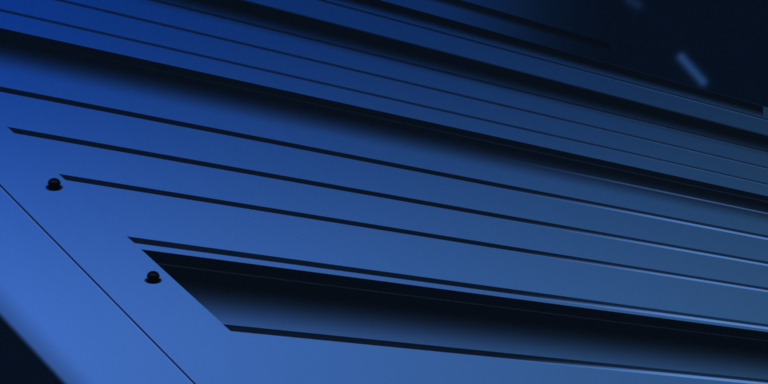
This background is drawn by a Shadertoy shader. Its source:

```glsl
// Blue metal louvres seen at a slant, with dark slots, a seam and two screws.
// All slats share one vanishing point, so a single "fan" coordinate places
// every groove and shadow; distance functions add the remaining details.

const vec3 INK        = vec3(0.025, 0.050, 0.085);
const vec3 NIGHT      = vec3(0.025, 0.065, 0.125);
const vec3 GLINT      = vec3(0.36, 0.54, 0.82);
const vec3 TOP_LEFT   = vec3(0.045, 0.20, 0.52);
const vec3 TOP_RIGHT  = vec3(0.055, 0.13, 0.22);
const vec3 LOW_LEFT   = vec3(0.25, 0.43, 0.77);
const vec3 LOW_RIGHT  = vec3(0.18, 0.32, 0.49);

float hash(vec2 p) {
    vec3 h = fract(vec3(p.xyx) * 0.1031);
    h += dot(h, h.yzx + 33.33);
    return fract((h.x + h.y) * h.z);
}

// Coverage of the positive side of an edge
float cover(float d, float soft) {
    return smoothstep(-soft, soft, d);
}

float stripe(float v, float centre, float halfWidth, float soft) {
    return cover(halfWidth - abs(v - centre), soft);
}

// Hard upper edge, solid core, then a soft fade downwards
float shadow(float v, float edge, float core, float end, float soft) {
    return cover(v - edge, soft) * (1.0 - smoothstep(core, end, v));
}

float segment(vec2 p, vec2 a, vec2 b) {
    vec2 ab = b - a;
    return length(p - a - ab * clamp(dot(p - a, ab) / dot(ab, ab), 0.0, 1.0));
}

float ellipse(vec2 p, vec2 radius) {
    return (1.0 - length(p / radius)) * min(radius.x, radius.y);
}

// Dark cut whose lower lip catches light as "shine" rises
vec3 groove(vec3 col, float v, float centre, float halfWidth, float mask, float shine, float soft) {
    float cut = stripe(v, centre, halfWidth, soft);
    float lip = stripe(v, centre + halfWidth, halfWidth * 0.65, soft);
    col = mix(col, INK, cut * mask * (0.88 - 0.35 * shine));
    return mix(col, GLINT, lip * mask * shine);
}

// Dark round head sitting on a flat rim
vec3 screw(vec3 col, vec2 p, float px) {
    float rim = cover(ellipse(p - vec2(0.0, 0.006), vec2(0.021, 0.009)), px);
    float cap = cover(ellipse(p + vec2(0.0, 0.005), vec2(0.016, 0.013)), px);
    float light = cover(ellipse(p + vec2(0.0, 0.009), vec2(0.010, 0.003)), px);
    col = mix(col, INK * 0.6, max(rim, cap));
    return mix(col, vec3(0.09, 0.16, 0.28), light * 0.6);
}

void mainImage(out vec4 fragColor, in vec2 fragCoord) {
    float px = 1.0 / iResolution.y;
    vec2 q = fragCoord * px;
    q.y = 1.0 - q.y;                       // measured down from the top
    float across = clamp(q.x * 0.5, 0.0, 1.0);

    // Fan coordinate: constant along each slat
    float scale = max(1.0 - 0.165 * q.x, 0.2);
    float v = (q.y - 0.2313 * q.x) / scale;
    float soft = px / scale;
    float shine = smoothstep(1.25, 1.85, q.x);

    // Metal sheet
    vec3 sheet = mix(mix(TOP_LEFT, TOP_RIGHT, across),
                     mix(LOW_LEFT, LOW_RIGHT, across), smoothstep(-0.1, 0.95, q.y));
    vec3 col = sheet;

    // Fine grooves on the upper slats
    float fine = (fract((v - 0.026) / 0.0625 + 0.5) - 0.5) * 0.0625;
    float upper = cover(0.055 - v, soft) * cover(v + 0.26, soft);
    col = groove(col, fine, 0.0, 0.0035, upper * 0.65, shine * 0.35, soft);

    // Night behind the upper right
    float night = cover(-0.273 - v, soft) * smoothstep(1.1, 1.6, q.x);
    col = mix(col, NIGHT, night);
    float streak = exp(-pow(segment(q, vec2(1.775, 0.15), vec2(1.83, 0.212)) / 0.014, 2.0));
    float spark = exp(-pow(segment(q, vec2(1.64, 0.0), vec2(1.66, 0.012)) / 0.014, 2.0));
    col += night * vec3(0.10, 0.18, 0.30) * (streak + 0.4 * spark);

    // Shadows under the slat edges
    col = mix(col, INK, 0.95 * shadow(v, 0.073, 0.105, 0.19, soft));
    col = mix(col, INK, 0.95 * shadow(v, -0.161, -0.135, -0.075, soft));
    col = mix(col, INK, 0.95 * shadow(v, -0.273, -0.255, -0.225, soft) * cover(1.987 - q.x, px));
    col = mix(col, INK, 0.90 * shadow(v, -0.346, -0.332, -0.31, soft) * cover(1.59 - q.x, px));
    col = mix(col, GLINT, 0.45 * shine * stripe(v, 0.140, 0.003, soft));
    col = mix(col, GLINT, 0.12 * across * stripe(v, 0.094, 0.002, soft));

    // Slot opening, cut off by the slanted end of the louvres
    float slant = cover((0.915 * q.x + 0.3125 - q.y) / 1.355, px);
    float opening = slant * cover(v - 0.601, soft) * cover(0.792 - v, soft);
    vec3 inside = mix(INK, sheet * 0.82, smoothstep(0.665, 0.805, v));
    col = mix(col, inside, opening);
    col = mix(col, GLINT, 0.10 * opening * stripe(v, 0.635, 0.002, soft));

    // Main grooves
    for (int i = 0; i < 3; i++) {
        col = groove(col, v, 0.232 + 0.1015 * float(i), 0.0065, slant, shine * 0.75, soft);
    }
    col = groove(col, v, 0.578, 0.0075, slant, shine * 0.85, soft);
    col = groove(col, v, 0.794, 0.0085, slant, shine * 0.85, soft);

    // Frame seam and dark outer corner
    float seam = (q.y - 0.482 - 1.02 * q.x) / 1.43;
    col = mix(col, INK, 0.8 * stripe(seam, 0.0, 0.0018, px));
    col = mix(col, GLINT, 0.2 * stripe(seam, 0.004, 0.0015, px));
    float corner = (q.y - 0.820 - 1.06 * q.x) / 1.457;
    col *= 1.0 - 0.22 * smoothstep(-0.07, 0.0, corner);
    col = mix(col, NIGHT, cover(corner, 0.007 + px));

    for (int i = 0; i < 2; i++) {
        vec2 centre = vec2(0.141, 0.482) + float(i) * vec2(0.258, 0.242);
        col = screw(col, q - centre, px);
    }

    // Faint grain
    col += (hash(floor(q * 384.0)) - 0.5) * 0.008;
    fragColor = vec4(clamp(col, 0.0, 1.0), 1.0);
}
```
